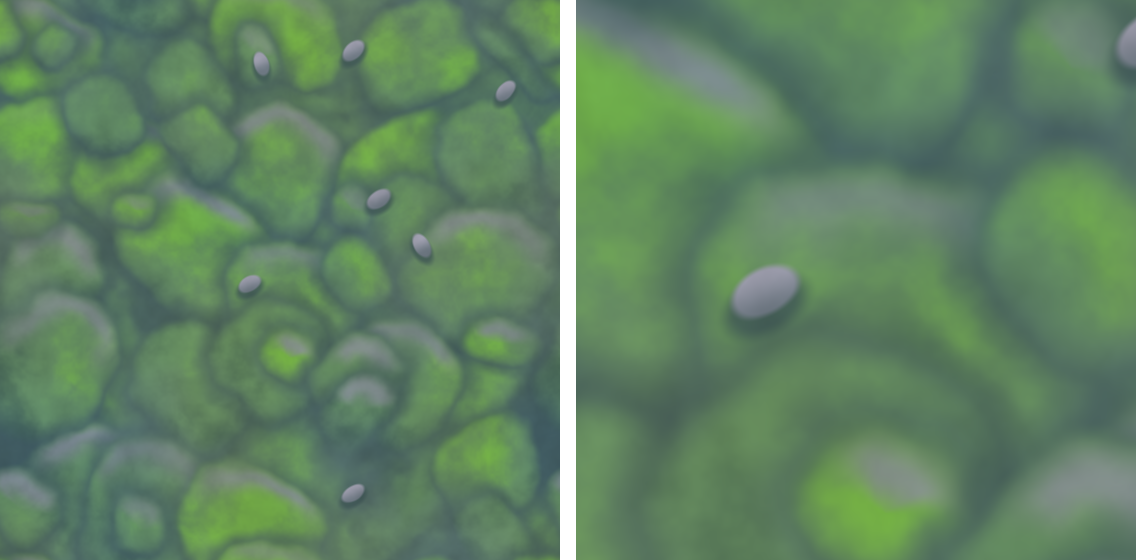
Left, the full canvas; right, a detail of the centre.
A WebGL 2 fragment shader for this texture:

```glsl
#version 300 es
precision highp float;

uniform vec2 u_resolution;
out vec4 fragColor;

// Integer hash of a grid cell that wraps after `period` cells
vec3 hash3(vec2 cell, float period, float seed) {
    uvec3 v = uvec3(vec3(mod(cell + 0.5, period), seed));
    v = v * 1664525u + 1013904223u;
    v.x += v.y * v.z; v.y += v.z * v.x; v.z += v.x * v.y;
    v ^= v >> 16u;
    v.x += v.y * v.z; v.y += v.z * v.x; v.z += v.x * v.y;
    return vec3(v >> 8u) / 16777216.0;
}

float noise(vec2 uv, float period, float seed) {
    vec2 p = uv * period, cell = floor(p), f = p - cell;
    f = f * f * f * (f * (f * 6.0 - 15.0) + 10.0);
    float low = mix(hash3(cell, period, seed).x, hash3(cell + vec2(1, 0), period, seed).x, f.x);
    float high = mix(hash3(cell + vec2(0, 1), period, seed).x, hash3(cell + 1.0, period, seed).x, f.x);
    return mix(low, high, f.y);
}

float fbm(vec2 uv, float period, float seed) {
    float sum = 0.0, weight = 0.5;
    for (int i = 0; i < 4; i++) {
        sum += weight * noise(uv, period, seed + float(i));
        period *= 2.0;
        weight *= 0.5;
    }
    return sum / 0.9375;
}

vec2 rotate(vec2 p, float angle) {
    float c = cos(angle), s = sin(angle);
    return vec2(c * p.x - s * p.y, s * p.x + c * p.y);
}

float bell(float x) { return exp(-x * x); }

vec3 mossColor(float light) {
    vec3 color = mix(vec3(0.28, 0.41, 0.36), vec3(0.38, 0.54, 0.39), smoothstep(0.0, 0.5, light));
    return mix(color, vec3(0.43, 0.67, 0.27), smoothstep(0.5, 1.0, light));
}

// Overlapping mossy boulders, upper rows first so that lower ones lie in front
vec3 drawBoulders(vec3 color, vec2 uv, float grid, float seed, float density, vec2 sizes, float mottle) {
    vec3 slate = vec3(0.26, 0.36, 0.37);
    vec2 p = uv * grid;
    for (int j = 1; j >= -1; j--)
    for (int i = -1; i <= 1; i++) {
        vec2 cell = floor(p) + vec2(i, j);
        vec3 place = hash3(cell, grid, seed), look = hash3(cell, grid, seed + 1.0);
        if (look.z > density) continue;
        vec2 offset = p - cell - 0.2 - 0.6 * place.xy;
        float radius = mix(sizes.x, sizes.y, place.z);
        float stretch = mix(0.85, 1.15, look.x);
        vec2 q = rotate(offset, (look.y - 0.5) * 1.6) / (radius * vec2(stretch, 1.0 / stretch));
        float ring = pow(dot(pow(abs(q) + 0.001, vec2(2.6)), vec2(1.0)), 1.0 / 2.6);
        float edge = (ring - 1.0) * radius / grid;
        float up = dot(offset, vec2(0.25, 0.97)) / (length(offset) + 0.01);

        // Shadow cast on the stones behind, then moss body and pale upper rim
        color = mix(color, slate, 0.65 * smoothstep(0.035, -0.005, edge));
        float light = 0.5 + 0.45 * (look.x - 0.5) + 0.16 * offset.y / radius
                    + 1.1 * (mottle - 0.5) + 0.2 * (1.0 - ring);
        vec3 body = mossColor(light);
        float rim = bell((edge + 0.025) / 0.02) * smoothstep(0.15, 0.8, up);
        body = mix(body, vec3(0.49, 0.53, 0.56), rim * smoothstep(0.25, 0.75, look.y) * 0.9);
        body = mix(body, slate, 0.55 * bell(edge / 0.012) * (0.5 + mottle));
        body = mix(body, slate, 0.4 * smoothstep(-0.05, 0.0, edge) * smoothstep(0.1, -0.8, up));
        color = mix(color, body, smoothstep(0.007, -0.007, edge));
    }
    return color;
}

// Small smooth pebbles with a lit face and a dark foot
vec3 drawPebbles(vec3 color, vec2 uv) {
    vec2 p = uv * 5.0;
    for (int j = -1; j <= 1; j++)
    for (int i = -1; i <= 1; i++) {
        vec2 cell = floor(p) + vec2(i, j);
        vec3 place = hash3(cell, 5.0, 71.0), look = hash3(cell, 5.0, 72.0);
        if (look.z > 0.32) continue;
        vec2 offset = (p - cell - 0.15 - 0.7 * place.xy) / 5.0;
        vec2 size = vec2(0.015, 0.025) * mix(0.8, 1.1, place.z);
        float angle = look.x * 3.14;
        float body = length(rotate(offset, angle) / size);
        float foot = length(rotate(offset + vec2(0.0, 0.008), angle) / size);
        color = mix(color, vec3(0.24, 0.33, 0.33), 0.75 * smoothstep(1.5, 0.8, foot));
        float light = smoothstep(-0.015, 0.015, offset.y - 0.4 * offset.x);
        vec3 stone = mix(vec3(0.42, 0.46, 0.50), vec3(0.61, 0.61, 0.67), light);
        color = mix(color, stone, smoothstep(1.12, 0.8, body));
    }
    return color;
}

void main() {
    vec2 uv = gl_FragCoord.xy / u_resolution;
    vec2 wobble = vec2(fbm(uv, 7.0, 11.0), fbm(uv, 7.0, 21.0)) - 0.5;
    vec2 warped = uv + 0.06 * wobble;

    // Soft brush mottling in broad patches and small dabs
    float patches = fbm(uv + 0.08 * wobble, 6.0, 31.0);
    float dabs = fbm(uv + 0.03 * wobble.yx, 26.0, 41.0);
    float mottle = mix(patches, dabs, 0.3);

    vec3 color = mix(vec3(0.27, 0.37, 0.37), mossColor(mottle), smoothstep(0.3, 0.6, patches));
    color = drawBoulders(color, warped, 5.0, 51.0, 0.95, vec2(0.42, 0.72), mottle);
    color = drawBoulders(color, warped, 7.0, 61.0, 0.3, vec2(0.28, 0.55), mottle);

    // Thin grey haze, tint drift and fine grain
    float haze = fbm(uv, 4.0, 81.0);
    color = mix(color, vec3(0.38, 0.47, 0.44), 0.4 * smoothstep(0.45, 0.75, haze));
    color += vec3(0.05, 0.03, -0.05) * (noise(uv, 5.0, 91.0) - 0.5);
    color = drawPebbles(color, uv + 0.01 * wobble);
    color *= 1.0 + 0.16 * (dabs - 0.5);
    fragColor = vec4(color, 1.0);
}
```
